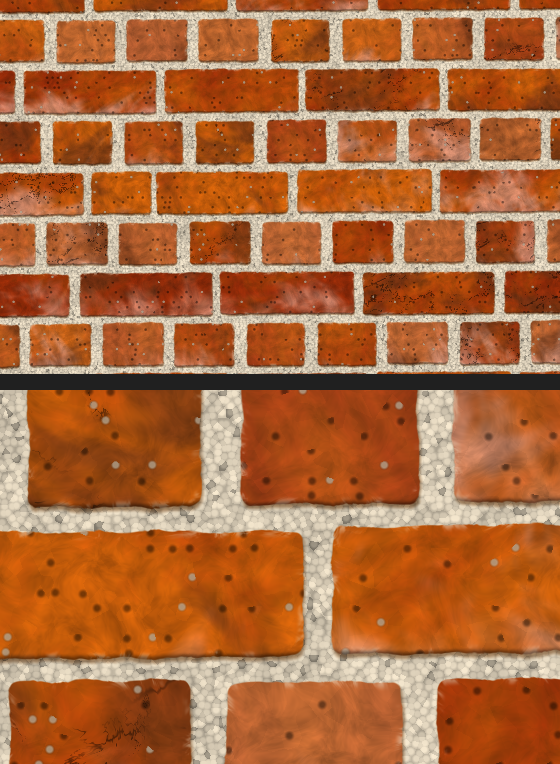
Top: the whole. Bottom: its middle third, enlarged.
Give the GLSL for this texture, as a Shadertoy shader.

```glsl
const vec3 ORANGE = vec3(0.77, 0.36, 0.04);
const vec3 DEEP_RED = vec3(0.55, 0.16, 0.03);
const vec3 CLAY = vec3(0.72, 0.41, 0.24);
const vec3 BROWN = vec3(0.40, 0.19, 0.08);
const vec3 BLOOM = vec3(0.83, 0.60, 0.52);
const vec3 MORTAR = vec3(0.87, 0.82, 0.73);

const float COURSE_HEIGHT = 0.1355;
const float FIRST_COURSE = 0.0123;
const float HALF_HEIGHT = 0.0565;
const vec2 PITCH = vec2(0.191, 0.379);        // header, stretcher
const vec2 HALF_LENGTH = vec2(0.0795, 0.1775);

// Per course: centre of one brick, redness
const vec2 COURSES[8] = vec2[8](
    vec2(0.163, 0.45), vec2(0.389, 0.82), vec2(0.206, 0.50), vec2(0.595, 0.28),
    vec2(0.219, 0.42), vec2(0.239, 0.50), vec2(0.229, 0.42), vec2(0.428, 0.45));

struct Brick {
    vec2 local;
    vec2 halfSize;
    vec2 id;
    float redness;
    float isHeader;
};

vec2 hash2(vec2 p) {
    vec3 q = fract(p.xyx * vec3(0.1031, 0.1030, 0.0973));
    q += dot(q, q.yzx + 33.33);
    return fract((q.xx + q.yz) * q.zy);
}

// Warped, rotated sines, roughly -1 to 1
float layeredSines(vec2 p) {
    float sum = 0.0, amplitude = 0.6;
    for (int i = 0; i < 5; i++) {
        p = mat2(0.8, 0.6, -0.6, 0.8) * p * 1.8 + 0.9 * sin(p.yx) + 1.7;
        sum += amplitude * sin(p.x) * cos(p.y);
        amplitude *= 0.65;
    }
    return sum;
}

// Nearest distance, second distance, random value of the nearest cell
vec3 cellular(vec2 p) {
    vec2 cell = floor(p);
    vec3 best = vec3(8.0, 8.0, 0.0);
    for (int y = -1; y <= 1; y++)
    for (int x = -1; x <= 1; x++) {
        vec2 neighbour = cell + vec2(x, y);
        vec2 seed = hash2(neighbour);
        float d = length(neighbour + seed - p);
        if (d < best.x) best = vec3(d, best.x, seed.y);
        else best.y = min(best.y, d);
    }
    return best;
}

float roundedBox(vec2 p, vec2 halfSize, float radius) {
    vec2 q = abs(p) - halfSize + radius;
    return length(max(q, 0.0)) + min(max(q.x, q.y), 0.0) - radius;
}

// Alternate header and stretcher courses, with one closer header
Brick findBrick(vec2 p) {
    p.y -= 0.006 * (p.x - 0.75);
    float course = floor((p.y - FIRST_COURSE) / COURSE_HEIGHT);
    vec2 setup = COURSES[int(course) & 7];
    int kind = int(course) & 1;
    float column = floor((p.x - setup.x) / PITCH[kind] + 0.5);
    float centre = setup.x + column * PITCH[kind];
    if (course == 3.0 && p.x < 0.411) {
        bool closer = p.x > 0.235;
        kind = closer ? 0 : 1;
        column = closer ? -1.0 : -2.0;
        centre = closer ? 0.324 : 0.047;
    }
    vec2 id = vec2(column, course) + 20.0;
    vec2 jitter = hash2(id + 70.0) - 0.5;
    vec2 middle = vec2(centre, FIRST_COURSE + (course + 0.5) * COURSE_HEIGHT);
    vec2 halfSize = vec2(HALF_LENGTH[kind], HALF_HEIGHT) + jitter * vec2(0.005, 0.002);
    return Brick(p - middle - jitter.yx * 0.004, halfSize, id, setup.y, 1.0 - float(kind));
}

vec3 mortarColor(vec2 p, float shadow) {
    vec3 grain = cellular(p * 170.0);
    float light = 0.90 + 0.20 * grain.z - 0.16 * smoothstep(0.3, 0.8, grain.x);
    light += 0.05 * layeredSines(p * 18.0);
    light -= 0.35 * step(0.96, grain.z);
    return MORTAR * light * mix(vec3(1.0), vec3(0.70, 0.60, 0.50), shadow);
}

vec3 brickColor(vec2 p, Brick brick, float d) {
    vec2 tone = hash2(brick.id), wear = hash2(brick.id + 41.0);
    vec2 q = p + brick.id * 3.7;
    float blotch = layeredSines(q * 9.0);
    float rough = layeredSines(q * 55.0);

    // Fired clay, from orange to red
    float red = brick.redness + 0.75 * (tone.x - 0.5) + 0.38 * blotch + 0.12 * rough;
    vec3 color = mix(ORANGE, DEEP_RED, clamp(red, 0.0, 1.0));
    color = mix(color, CLAY, brick.isHeader * 0.75 * smoothstep(0.35, 0.9, tone.y));

    // Sooty stains and pale salt bloom
    float stain = smoothstep(0.0, 0.9, layeredSines(q * 7.0 + 5.0) + wear.y - 0.55);
    color = mix(color, BROWN, 0.7 * stain);
    float low = -brick.local.y / brick.halfSize.y;
    float salt = 0.6 * layeredSines(q * 8.0 + 11.0) + 0.3 * low + wear.x - 0.65;
    color = mix(color, BLOOM, 0.7 * smoothstep(0.05, 0.8, salt));

    // Rough face, pits, cracks and lime specks
    vec3 pits = cellular(q * 75.0);
    color *= 1.0 + 0.16 * rough + 0.08 * (pits.z - 0.5);
    color *= 1.0 - 0.45 * step(0.86, pits.z) * smoothstep(0.4, 0.1, pits.x);
    vec3 cracks = cellular(q * vec2(11.0, 20.0) + 0.35 * rough);
    float cracked = step(0.78, wear.y) * smoothstep(0.0, 0.4, blotch + 0.2);
    color *= 1.0 - 0.5 * cracked * smoothstep(0.07, 0.0, cracks.y - cracks.x);
    float speck = step(0.965, pits.z) * smoothstep(0.35, 0.15, pits.x);
    float smear = smoothstep(-0.008, 0.0, d) * smoothstep(0.1, 0.8, rough);
    color = mix(color, MORTAR, max(0.6 * speck, 0.5 * smear));

    // Darkened lower arris
    float lowerEdge = smoothstep(0.85, 1.0, low) * smoothstep(-0.006, 0.0, d);
    return color * (1.0 - 0.45 * lowerEdge);
}

void mainImage(out vec4 fragColor, in vec2 fragCoord) {
    vec2 p = fragCoord / iResolution.y;
    float pixel = 1.0 / iResolution.y;
    Brick brick = findBrick(p);

    float chips = 0.0022 * layeredSines(p * 32.0);
    float d = roundedBox(brick.local, brick.halfSize, 0.009) + chips;
    float above = roundedBox(brick.local + vec2(-0.001, 0.003), brick.halfSize, 0.009) + chips;
    float shadow = smoothstep(0.003, -0.002, above);

    vec3 color = mix(brickColor(p, brick, d), mortarColor(p, shadow), smoothstep(-pixel, pixel, d));
    fragColor = vec4(clamp(color, 0.0, 1.0), 1.0);
}
```
